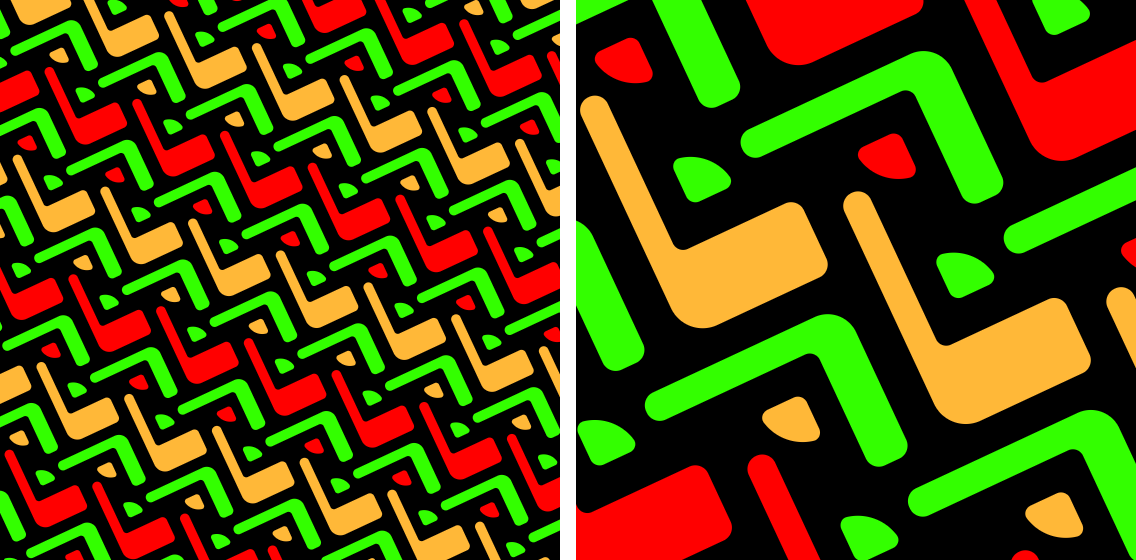
Left, the full canvas; right, a detail of the centre.
Write a WebGL 2 fragment shader that draws this pattern.

```glsl
#version 300 es
precision highp float;
// Tilted square lattice of interlocking elbows and small rounded wedges on black.
// Each cell holds a heavy elbow, a thin green elbow turned half round, and two
// wedges; amber and red swap places on alternate rows of the lattice.

uniform vec2 u_resolution;
out vec4 fragColor;

#define CELLS 6.0                      // lattice cells per canvas height
#define TILT radians(20.0)             // clockwise turn of the lattice
#define ORIGIN vec2(0.4548, 0.5605)    // centre of one amber motif
#define TIP_RADIUS 0.051               // rounding of elbow ends
#define FILLET 0.04                    // rounding of elbow inner corners
#define WEDGE_SIZE 0.174
#define WEDGE_ROUNDING 0.036
#define BLACK vec3(0.0)
#define GREEN vec3(0.20, 1.0, 0.0)
#define AMBER vec3(1.0, 0.72, 0.22)
#define RED vec3(1.0, 0.0, 0.0)

mat2 rotation(float angle) {
    float c = cos(angle), s = sin(angle);
    return mat2(c, s, -s, c);
}

// Intersection of two distances with a rounded edge
float roundMax(float a, float b, float r) {
    vec2 e = vec2(a, b) + r;
    return min(max(e.x, e.y), 0.0) + length(max(e, 0.0)) - r;
}

// Elbow with its outer corner at zero, arms along +x and +y
float elbow(vec2 p, vec2 size, vec2 thickness, float heelRadius) {
    vec2 centred = p - 0.5 * size;
    float r = max(centred.x, centred.y) < 0.0 ? heelRadius : TIP_RADIUS;
    vec2 e = abs(centred) - 0.5 * size + r;
    float outer = min(max(e.x, e.y), 0.0) + length(max(e, 0.0)) - r;
    vec2 q = thickness - p;
    float notch = roundMax(q.x, q.y, FILLET);
    return roundMax(outer, -notch, TIP_RADIUS);
}

// Quarter disc with rounded corners, its right angle at zero
float wedge(vec2 p) {
    vec3 e = vec3(length(p) - WEDGE_SIZE, -p) + WEDGE_ROUNDING;
    return min(max(e.x, max(e.y, e.z)), 0.0) + length(max(e, 0.0)) - WEDGE_ROUNDING;
}

float coverage(float d, float pixel) {
    return clamp(0.5 - d / pixel, 0.0, 1.0);
}

void main() {
    vec2 uv = gl_FragCoord.xy / u_resolution.y;
    float pixel = CELLS / u_resolution.y;
    vec2 lattice = rotation(TILT) * (uv - ORIGIN) * CELLS;
    vec2 baseCell = round(lattice);
    mat2 diagonal = rotation(radians(-45.0));
    vec3 color = BLACK;

    // Motifs overhang their cells, so neighbours are drawn too
    for (int j = -1; j <= 1; j++) {
        for (int i = -1; i <= 1; i++) {
            vec2 cell = baseCell + vec2(i, j);
            vec2 p = diagonal * (lattice - cell);
            bool oddRow = mod(cell.y, 2.0) > 0.5;
            vec3 heavyColor = oddRow ? RED : AMBER;
            vec3 accentColor = oddRow ? AMBER : RED;

            float heavy = elbow(p - vec2(-0.549, -0.380),
                                vec2(0.578, 0.932), vec2(0.104, 0.291), 0.125);
            float thin = elbow(vec2(0.721, 0.206) - p,
                               vec2(0.799, 0.586), vec2(0.159, 0.107), 0.112);
            float greenWedge = wedge(p - vec2(-0.331, 0.047));
            float accentWedge = wedge(vec2(0.456, -0.023) - p);

            color = mix(color, heavyColor, coverage(heavy, pixel));
            color = mix(color, GREEN, coverage(min(thin, greenWedge), pixel));
            color = mix(color, accentColor, coverage(accentWedge, pixel));
        }
    }
    fragColor = vec4(color, 1.0);
}
```
